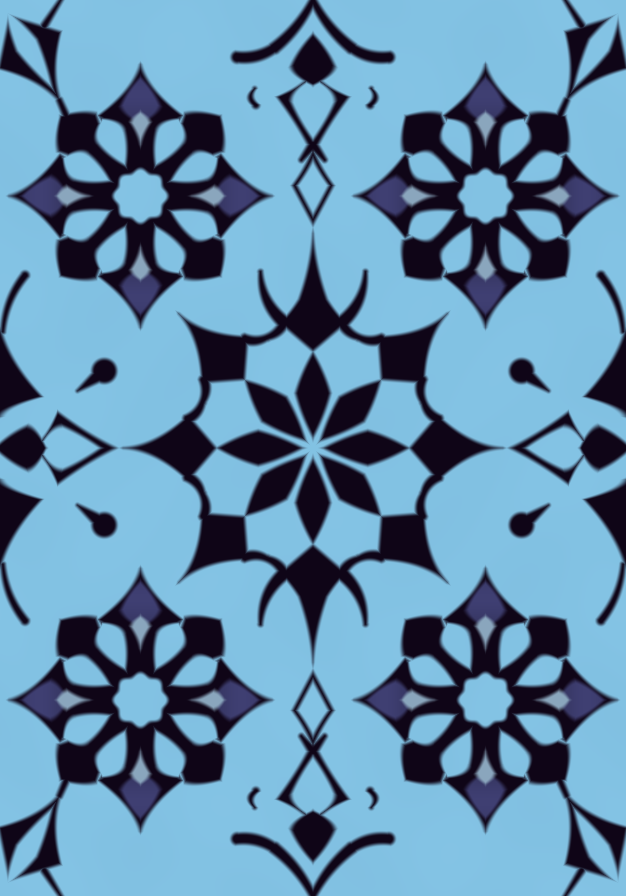
Reproduce this pattern procedurally as a WebGL 1 fragment shader.

```glsl
precision highp float;

uniform vec2 u_resolution;

const vec2 CANVAS = vec2(5.37, 7.68);       // drawing units across and down
const vec2 MEDALLION = vec2(1.48, 2.16);    // offset of the four medallions
const float EDGE = 0.024;                   // softness of outlines
const float TONE = 0.006;                   // faint unevenness of the ground
const vec3 SKY = vec3(0.51, 0.76, 0.89);
const vec3 INK = vec3(0.06, 0.02, 0.09);
const vec3 VIOLET = vec3(0.22, 0.22, 0.40);
const vec3 MIST = vec3(0.54, 0.65, 0.74);
const float PI = 3.14159265;

// Kite along x: points at x0 and x2, half width w at x1.
// bend hollows (positive) or swells (negative) the two sides.
float kite(vec2 p, float x0, float x1, float x2, float w, vec2 bend) {
  p.y = abs(p.y);
  vec2 t = clamp(vec2((p.x - x0) / (x1 - x0), (p.x - x1) / (x2 - x1)), 0.0, 1.0);
  vec2 bow = 4.0 * bend * t * (1.0 - t);
  float near = dot(p - vec2(x0, 0.0), normalize(vec2(-w, x1 - x0))) + bow.x;
  float far = dot(p - vec2(x2, 0.0), normalize(vec2(w, x2 - x1))) + bow.y;
  return max(near, far);
}

// Bowed, tapering brush line from a to b.
float stroke(vec2 p, vec2 a, vec2 b, float bow, float w0, float w1) {
  float len = distance(a, b);
  vec2 u = (b - a) / len;
  vec2 q = vec2(dot(p - a, u), dot(p - a, vec2(-u.y, u.x)));
  float t = clamp(q.x / len, 0.0, 1.0);
  q.y -= bow * 4.0 * t * (1.0 - t);
  return length(q - vec2(t * len, 0.0)) - mix(w0, w1, t);
}

vec2 turn(vec2 p, float angle) {
  float c = cos(angle), s = sin(angle);
  return vec2(c * p.x + s * p.y, c * p.y - s * p.x);
}

// Hollow teardrop with a spade head.
float bud(vec2 p) {
  float loop = kite(p, 0.0, 0.50, 0.74, 0.31, vec2(0.015, 0.04));
  float hole = kite(p, 0.13, 0.46, 0.66, 0.19, vec2(-0.01, -0.035));
  float spade = kite(p, 0.60, 0.76, 1.04, 0.19, vec2(-0.025, -0.015));
  return min(max(loop, -hole), spade);
}

// Eight petals inside a ring of hollow-sided spikes.
float rosette(vec2 p) {
  float angle = atan(p.y, p.x + 1e-5);
  float sector = mod(angle + PI / 8.0, PI / 4.0) - PI / 8.0;
  vec2 q = length(p) * vec2(cos(sector), abs(sin(sector)));
  float d = kite(q, 0.09, 0.47, 0.82, 0.15, vec2(-0.012));
  d = min(d, kite(q, 0.83, 1.07, 1.63, 0.28, vec2(0.0, 0.055)));
  d = min(d, stroke(q, vec2(1.07, 0.25), vec2(0.95, 0.39), 0.02, 0.045, 0.03));
  d = min(d, kite(p.yx, 0.95, 1.15, 1.84, 0.17, vec2(0.0, 0.03)));
  return min(d, stroke(p, vec2(0.26, 1.09), vec2(0.45, 1.51), -0.05, 0.06, 0.018));
}

// Ink of the medallion; q is folded into one octant.
float medallion(vec2 q) {
  float r = length(q);
  float d = kite(q, 0.2, 0.69, 1.13, 0.36, vec2(0.0, 0.045));
  d = min(d, kite(turn(q, PI / 4.0), 0.3, 0.77, 0.97, 0.23, vec2(0.0, -0.02)));
  d = min(d, r - 0.68);
  float petal = kite(turn(q, 0.46), 0.29, 0.56, 0.74, 0.125, vec2(-0.015, -0.035));
  float eye = r - 0.22 - 0.015 * cos(8.0 * atan(q.y, q.x + 1e-5));
  return max(d, -min(petal, eye));
}

// Ornaments on the upright axis.
float uprightTrim(vec2 p) {
  float d = bud(p.yx - vec2(2.51, 0.0));
  float diamond = kite(p.yx, 1.91, 2.25, 2.58, 0.18, vec2(0.0, 0.015));
  d = min(d, abs(diamond + 0.02) - 0.018);
  d = min(d, stroke(p, vec2(0.0, 2.60), vec2(0.10, 2.47), 0.0, 0.04, 0.02));
  d = min(d, stroke(p, vec2(0.0, 3.84), vec2(0.33, 3.43), -0.03, 0.03, 0.05));
  d = min(d, stroke(p, vec2(0.33, 3.43), vec2(0.65, 3.35), -0.03, 0.045, 0.05));
  return min(d, stroke(p, vec2(0.50, 3.08), vec2(0.49, 2.94), 0.04, 0.015, 0.03));
}

// Ornaments along the side edge.
float sideTrim(vec2 p) {
  float d = bud(p - vec2(1.69, 0.0));
  vec2 rim = vec2(p.y, p.x - 0.5 * CANVAS.x);
  d = min(d, kite(rim, 0.27, 0.44, 1.04, 0.36, vec2(0.03, 0.045)));
  d = min(d, stroke(p, vec2(2.47, 1.48), vec2(2.66, 1.0), 0.04, 0.035, 0.02));
  d = min(d, length(p - vec2(1.79, 0.66)) - 0.105);
  return min(d, stroke(p, vec2(1.80, 0.65), vec2(2.02, 0.49), 0.0, 0.065, 0.01));
}

// Split leaf reaching in from the corner.
float cornerLeaf(vec2 p) {
  vec2 c = 0.5 * CANVAS - p;
  vec2 q = turn(c, 1.035);
  float leaf = kite(q, 0.16, 0.50, 1.06, 0.31, vec2(0.0, 0.055));
  float slit = kite(q, 0.08, 0.45, 0.88, 0.10, vec2(-0.01));
  float d = max(leaf, -slit);
  d = min(d, stroke(c, vec2(0.38, 0.22), vec2(0.54, -0.03), 0.0, 0.03, 0.015));
  return min(d, stroke(c, vec2(0.51, 0.86), vec2(0.58, 1.02), 0.0, 0.025, 0.03));
}

void main() {
  vec2 uv = gl_FragCoord.xy / u_resolution;
  vec2 p = abs(uv - 0.5) * CANVAS;
  vec2 m = abs(p - MEDALLION);
  vec2 q = vec2(max(m.x, m.y), min(m.x, m.y));

  float d = min(rosette(p), medallion(q));
  d = min(d, min(uprightTrim(p), sideTrim(p)));
  d = min(d, cornerLeaf(p));

  vec2 wave = 2.0 * PI * uv;
  float tone = sin(3.0 * wave.x + 2.0 * sin(wave.y)) * sin(4.0 * wave.y + sin(2.0 * wave.x));
  vec3 color = mix(INK, SKY + TONE * tone, smoothstep(-EDGE, EDGE, d));

  // Tinted hearts and their pale roots
  float heart = kite(q, 0.62, 0.77, 1.02, 0.17, vec2(-0.02, -0.015));
  float root = kite(q, 0.44, 0.63, 0.72, 0.085, vec2(0.01, -0.01));
  vec3 heartColor = VIOLET * (1.0 + 0.12 * sin(9.0 * q.x));
  color = mix(heartColor, color, smoothstep(-EDGE, EDGE, heart));
  color = mix(MIST, color, smoothstep(-EDGE, EDGE, root));

  gl_FragColor = vec4(color, 1.0);
}
```
